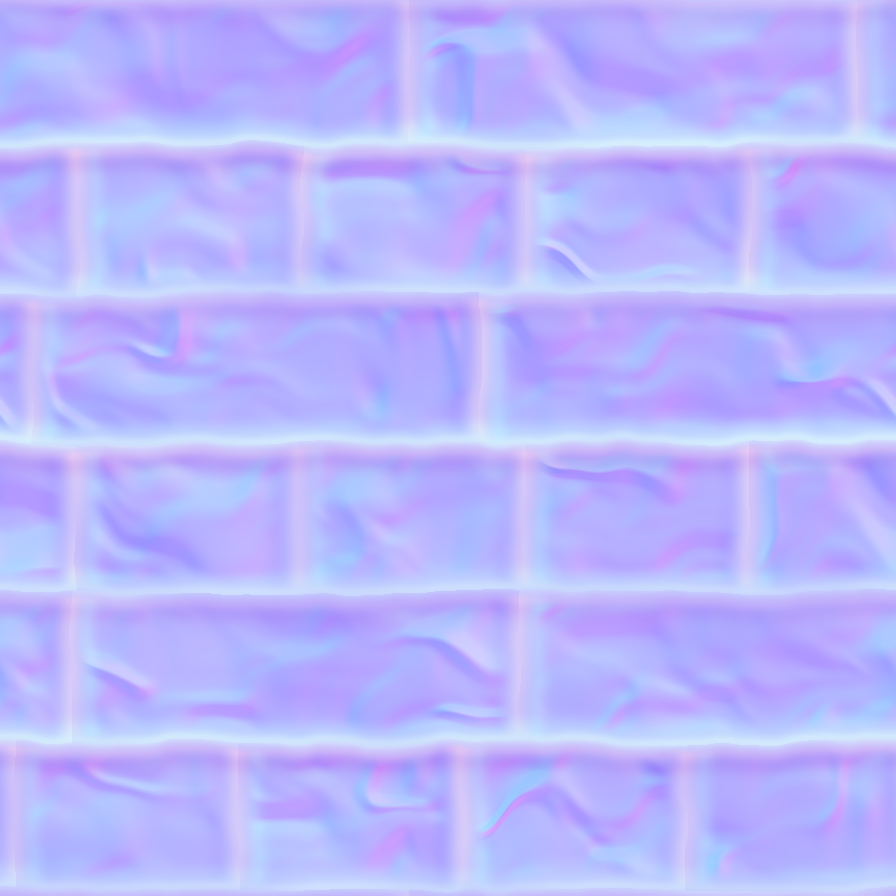
Reproduce this texture map procedurally as a WebGL 1 fragment shader.

```glsl
precision highp float;
// Tiling normal map of a worn brick wall: six courses, long and short bricks in turn.
uniform vec2 u_resolution;

float hash(vec2 p) {
  return fract(sin(dot(p, vec2(127.1, 311.7))) * 43758.5453);
}

// Value noise that wraps after the given number of cells
float noise(vec2 p, vec2 period) {
  vec2 i = floor(p), f = fract(p);
  f = f * f * f * (f * (f * 6.0 - 15.0) + 10.0);
  vec2 a = mod(i, period), b = mod(i + 1.0, period);
  return mix(mix(hash(a), hash(vec2(b.x, a.y)), f.x),
             mix(hash(vec2(a.x, b.y)), hash(b), f.x), f.y);
}

float bell(float x, float width) {
  return exp(-x * x / (width * width));
}

// Brick face height: soft dents, fine grain and a few curved creases
float faceHeight(vec2 q) {
  vec2 wrap = vec2(64.0);
  vec2 warp = vec2(noise(q * 13.0 + 7.3, wrap), noise(q * 13.0 + 31.7, wrap)) - 0.5;
  vec2 s = q + warp * 0.07;
  float dents = 0.40 * noise(s * vec2(10.0, 14.0), wrap);
  float grain = 0.13 * noise(s * vec2(25.0, 34.0) + 11.0, wrap);
  float line = abs(noise(s * vec2(7.0, 11.0) + 19.0, wrap) - 0.5);
  float worn = smoothstep(0.4, 0.75, noise(q * 9.0 + 43.0, wrap));
  return dents + grain + 0.20 * worn * bell(line, 0.07);
}

// Shift of the upright joints in each course, counted from the bottom
float courseShift(float row) {
  if (row < 0.5) return 0.016;
  if (row < 1.5) return 0.079;
  if (row < 2.5) return 0.085;
  if (row < 3.5) return 0.036;
  if (row < 4.5) return 0.087;
  return 0.456;
}

void main() {
  vec2 uv = gl_FragCoord.xy / u_resolution;

  // Uneven brick edges
  vec2 p = uv;
  p.y += 0.008 * (noise(uv * vec2(14.0, 6.0), vec2(14.0, 6.0)) - 0.5);
  p.y += 0.004 * (noise(uv * vec2(36.0, 12.0), vec2(36.0, 12.0)) - 0.5);
  p.x += 0.006 * (noise(uv * vec2(8.0, 24.0) + 3.0, vec2(8.0, 24.0)) - 0.5);

  // Course and brick layout
  float y = (p.y - 0.005) * 6.0;
  float row = mod(floor(y), 6.0);
  float isLong = mod(row, 2.0);
  float count = mix(4.0, 2.0, isLong);
  float x = (p.x - courseShift(row)) * count;
  float brick = mod(floor(x), count);
  vec2 local = vec2(fract(x) / count, fract(y) / 6.0);

  // Signed distances to the nearest joints
  float dx = (fract(x + 0.5) - 0.5) / count;
  float dy = (fract(y + 0.5) - 0.5) / 6.0;
  float bedRow = mod(floor(y + 0.5), 6.0);
  float bedLight = mix(0.72, 1.0, mod(bedRow, 2.0));

  // Brick face with its own dents
  vec2 id = vec2(brick, row);
  vec2 q = local + vec2(hash(id + 2.0), hash(id + 9.0)) * 3.0;
  float inset = smoothstep(0.006, 0.032, abs(dx)) * smoothstep(0.006, 0.03, abs(dy));
  float e = 0.005;
  vec2 slope = vec2(faceHeight(q - vec2(e, 0.0)) - faceHeight(q + vec2(e, 0.0)),
                    faceHeight(q - vec2(0.0, e)) - faceHeight(q + vec2(0.0, e))) / (2.0 * e);
  float patches = noise(q * vec2(9.0, 12.0) + 5.0, vec2(64.0));
  vec3 color = vec3(0.683, 0.660, 1.0);
  color += vec3(0.045, 0.065, 0.0) * patches;
  color.g += 0.025 * (0.5 - local.y * 6.0);
  color.rg += clamp(slope * vec2(0.010, 0.012), -0.09, 0.09) * inset;

  // Upright joints: pink core, blue right flank, dim left flank
  float open = 1.0 - bell(dy, 0.010);
  float fade = 0.75 + 0.35 * noise(uv * 12.0, vec2(12.0));
  vec3 upright = vec3(0.125, 0.085, -0.025) * bell(dx, 0.012);
  upright += vec3(0.015, 0.085, 0.0) * bell(dx - 0.020, 0.011);
  upright -= vec3(0.020, 0.025, 0.0) * bell(dx + 0.024, 0.011);
  color += upright * open * fade;

  // Bed joints: pale core, blue above, pink then violet below
  vec3 bed = vec3(0.095, 0.150, -0.010) * bell(dy - 0.002, 0.008);
  bed += vec3(0.025, 0.090, 0.0) * bell(dy - 0.014, 0.012);
  bed += vec3(0.070, 0.030, -0.015) * bell(dy + 0.010, 0.007);
  bed -= vec3(0.012, 0.060, 0.020) * bell(dy + 0.023, 0.011);
  color += bed * bedLight * (0.85 + 0.25 * fade);

  gl_FragColor = vec4(clamp(color, 0.0, 1.0), 1.0);
}
```
